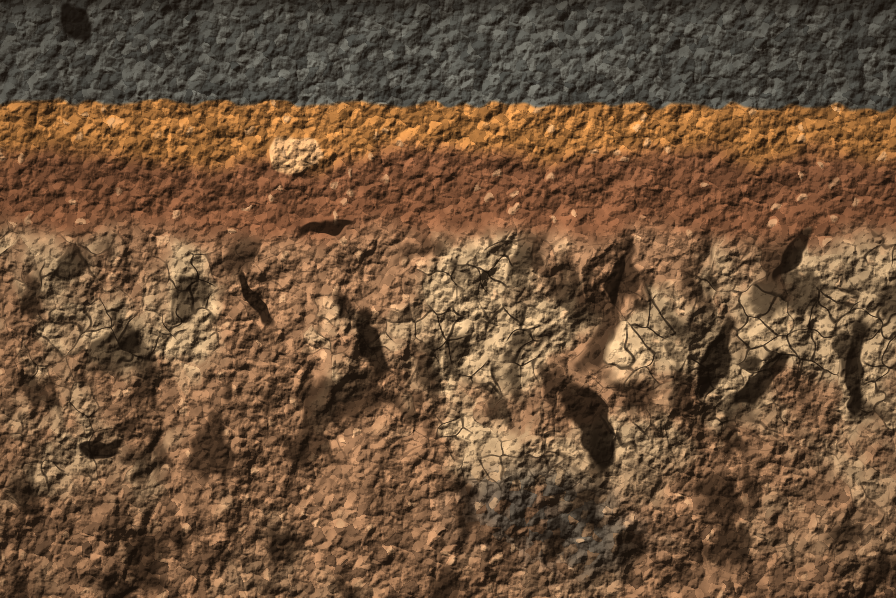
Reproduce this texture procedurally as a WebGL 1 fragment shader.

```glsl
precision highp float;
// A cut earth bank: dark asphalt over ochre gravel, red soil and cracked clay.
// A height field of noise, crumbs and clods is lit from the upper left;
// ragged layer masks colour it, and placed hollows add the deep shadows.
uniform vec2 u_resolution;

#define LIGHT_DIR vec2(-0.62, 0.78)
#define RELIEF_GAIN 0.72
#define PLATE_SCALE 25.0
#define CRUMB_SCALE 62.0
#define ASPHALT_BASE 0.832
#define OCHRE_BASE 0.735
#define RED_BASE 0.605
#define ASPHALT_COLOR vec3(0.31, 0.30, 0.27)
#define OCHRE_COLOR vec3(0.64, 0.43, 0.23)
#define RED_COLOR vec3(0.44, 0.285, 0.19)
#define CLAY_COLOR vec3(0.65, 0.535, 0.395)
#define SOIL_COLOR vec3(0.54, 0.395, 0.28)

vec2 hash2(vec2 p) {
  vec3 q = fract(p.xyx * vec3(0.1031, 0.1030, 0.0973));
  q += dot(q, q.yzx + 33.33);
  return fract((q.xx + q.yz) * q.zy);
}

float noise(vec2 p) {
  vec2 i = floor(p), f = fract(p);
  f = f * f * (3.0 - 2.0 * f);
  return mix(mix(hash2(i).x, hash2(i + vec2(1.0, 0.0)).x, f.x),
             mix(hash2(i + vec2(0.0, 1.0)).x, hash2(i + 1.0).x, f.x), f.y);
}

float fbm(vec2 p) {
  float sum = 0.0, amp = 0.5;
  for (int i = 0; i < 5; i++) {
    sum += amp * noise(p);
    p = mat2(1.6, 1.2, -1.2, 1.6) * p + 7.3;
    amp *= 0.5;
  }
  return sum;
}

// x: distance to the cell centre, y: gap to the next cell, z: cell id
vec3 cells(vec2 p) {
  vec2 base = floor(p);
  float near = 9.0, next = 9.0, id = 0.0;
  for (int k = 0; k < 9; k++) {
    vec2 c = base + vec2(mod(float(k), 3.0), floor((float(k) + 0.5) / 3.0)) - 1.0;
    vec2 h = hash2(c);
    float d = length(c + h - p);
    if (d < near) { next = near; near = d; id = fract(h.x * 7.0 + h.y); }
    else next = min(next, d);
  }
  return vec3(near, next - near, id);
}

// Soft ellipse tilted by an angle: 1 at the centre, 0 outside
float blob(vec2 p, float x, float y, float rx, float ry, float tilt) {
  p -= vec2(x, y);
  float c = cos(tilt), s = sin(tilt);
  return 1.0 - smoothstep(0.35, 1.25, length(vec2(c * p.x + s * p.y, c * p.y - s * p.x) / vec2(rx, ry)));
}

vec2 warp(vec2 p) {
  return p + 0.035 * (vec2(noise(p * 13.0), noise(p * 13.0 + 40.0)) - 0.5)
           + 0.016 * (vec2(noise(p * 50.0), noise(p * 50.0 + 20.0)) - 0.5);
}

float height(vec2 p) {
  vec2 w = warp(p);
  float soil = 1.0 - smoothstep(RED_BASE - 0.04, RED_BASE + 0.06, p.y);
  float h = mix(0.03, 0.10, soil) * fbm(w * vec2(8.0, 5.0)) + 0.022 * fbm(p * 42.0 + 5.0);
  h -= 0.007 * cells(p * CRUMB_SCALE + 0.6 * noise(p * 90.0)).x;
  h += 0.045 * blob(w, 0.557, 0.425, 0.045, 0.10, 0.0) + 0.055 * blob(w, 1.10, 0.385, 0.11, 0.17, -0.2);
  return h + 0.03 * blob(w, 1.30, 0.44, 0.07, 0.09, -0.5) + 0.012 * blob(w, 0.488, 0.732, 0.042, 0.032, 0.0);
}

// Deep shaded hollows beside the clods
float hollows(vec2 p) {
  float d = max(blob(p, 0.615, 0.425, 0.026, 0.09, 0.05), blob(p, 1.205, 0.40, 0.026, 0.09, -0.45));
  d = max(d, max(blob(p, 1.275, 0.365, 0.018, 0.065, -0.75), blob(p, 1.32, 0.555, 0.018, 0.065, -0.5)));
  d = max(d, max(blob(p, 1.435, 0.385, 0.024, 0.08, 0.1), blob(p, 0.99, 0.29, 0.026, 0.09, 0.3)));
  d = max(d, max(blob(p, 1.035, 0.52, 0.014, 0.05, -0.3), blob(p, 0.43, 0.49, 0.014, 0.065, 0.3)));
  d = max(d, max(blob(p, 0.54, 0.625, 0.045, 0.014, 0.2), blob(p, 0.125, 0.96, 0.028, 0.04, 0.5)));
  return max(d, blob(p, 0.17, 0.25, 0.04, 0.018, 0.3));
}

void main() {
  vec2 p = gl_FragCoord.xy / u_resolution.y, w = warp(p);
  float broad = fbm(p * 5.0 + 11.0), fine = fbm(p * 70.0);
  vec3 plate = cells(w * PLATE_SCALE), crumb = cells(p * CRUMB_SCALE + 0.6 * noise(p * 90.0));
  float y = p.y + 0.08 * (fbm(p * 11.0) - 0.48);

  // Clay patches and loose rubble over the soil
  float pale = max(blob(w, 0.83, 0.46, 0.19, 0.18, 0.0), blob(w, 1.41, 0.50, 0.17, 0.14, 0.0));
  pale = max(pale, blob(w, 1.08, 0.36, 0.10, 0.16, -0.2));
  float clay = smoothstep(0.42, 0.70, fbm(w * 9.0 + 3.0) + 0.28 * pale + 0.12 * (plate.z - 0.5));
  vec3 color = mix(SOIL_COLOR * (0.86 + 0.28 * crumb.z), CLAY_COLOR * (0.9 + 0.2 * plate.z), clay);
  float rubble = 1.0 - smoothstep(0.08, 0.28, p.y + 0.2 * (broad - 0.5));
  color = mix(color, SOIL_COLOR * (0.6 + 0.7 * crumb.z), 0.7 * rubble);
  float gravel = blob(w, 0.92, 0.13, 0.19, 0.10, -0.2) * smoothstep(0.3, 0.4, crumb.z);
  color = mix(color, ASPHALT_COLOR * 0.85, gravel * 0.75);

  // Horizontal layers, bottom to top
  float red = smoothstep(RED_BASE - 0.03, RED_BASE + 0.04, y);
  color = mix(color, RED_COLOR * (0.85 + 0.3 * crumb.z), red);
  color = mix(color, OCHRE_COLOR * (0.78 + 0.4 * crumb.z), smoothstep(OCHRE_BASE - 0.025, OCHRE_BASE + 0.025, y));
  color = mix(color, vec3(0.78, 0.59, 0.40), smoothstep(0.2, 0.45, blob(w, 0.488, 0.732, 0.038, 0.029, 0.0)));
  float edge = ASPHALT_BASE - 0.008 * p.x + 0.016 * (noise(p * 40.0) - 0.5);
  float asphalt = smoothstep(edge - 0.004, edge + 0.004, p.y);
  color = mix(color, ASPHALT_COLOR * (0.8 + 0.45 * crumb.z), asphalt);

  // Scattered pale pebbles
  float pebble = smoothstep(0.94, 0.96, crumb.z) * smoothstep(0.5, 0.3, crumb.x) * (1.0 - asphalt);
  color = mix(color, vec3(0.74, 0.58, 0.42), 0.6 * pebble);

  // Directional light, cracks and shadows
  float slope = (height(p) - height(p + LIGHT_DIR * 0.003)) / 0.003;
  float light = clamp(0.93 + RELIEF_GAIN * slope, 0.16, 1.3) * (0.76 + 0.48 * fine);
  float crack = (1.0 - smoothstep(0.02, 0.12, plate.y)) * (1.0 - red) * (0.35 + 0.65 * clay) * (1.0 - 0.7 * rubble);
  light *= 1.0 - 0.7 * crack * smoothstep(0.3, 0.6, noise(p * 24.0));
  light *= 1.0 - 0.8 * smoothstep(0.25, 0.65, hollows(w) + 0.6 * (fbm(p * 26.0) - 0.5));
  light *= 1.0 - 0.6 * (1.0 - red) * smoothstep(0.44, 0.30, fbm(w * vec2(17.0, 12.0) + 31.0));
  vec2 side = gl_FragCoord.xy / u_resolution - 0.5;
  light *= (1.1 - 0.7 * dot(side, side)) * (1.0 - 0.35 * smoothstep(0.97, 1.0, p.y));
  gl_FragColor = vec4(mix(vec3(0.07, 0.045, 0.025), color, light), 1.0);
}
```
